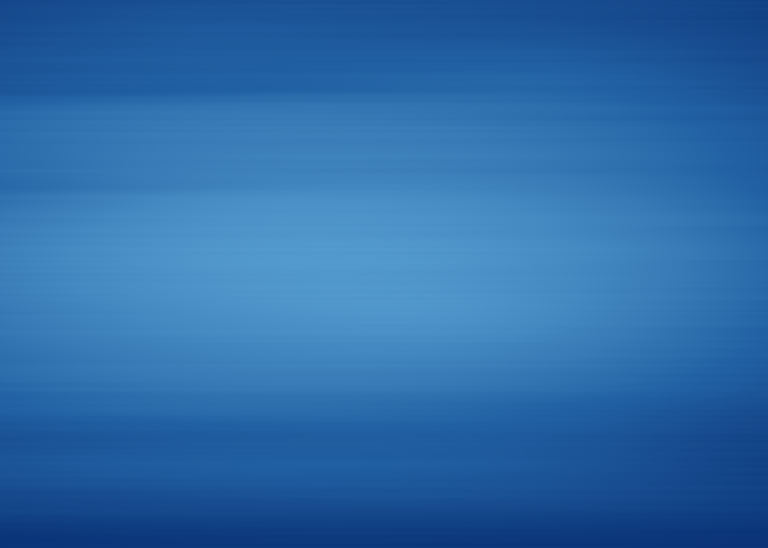
Give the GLSL for this background, as a WebGL 2 fragment shader.

```glsl
#version 300 es
precision highp float;

uniform vec2 u_resolution;
out vec4 fragColor;

const vec3 DEEP = vec3(0.03, 0.18, 0.45);
const vec3 MID = vec3(0.13, 0.38, 0.64);
const vec3 LIGHT = vec3(0.33, 0.61, 0.81);

float hash(vec2 p) {
    p = fract(p * vec2(0.1031, 0.1137));
    p += dot(p, p.yx + 33.33);
    return fract((p.x + p.y) * p.x * 43.7);
}

float noise(vec2 p) {
    vec2 cell = floor(p);
    vec2 f = fract(p);
    f = f * f * (3.0 - 2.0 * f);
    float low = mix(hash(cell), hash(cell + vec2(1.0, 0.0)), f.x);
    float high = mix(hash(cell + vec2(0.0, 1.0)), hash(cell + vec2(1.0)), f.x);
    return mix(low, high, f.y);
}

// Soft step in height, centred on an edge
float rise(float y, float edge, float width) {
    return smoothstep(edge - width, edge + width, y);
}

// Elliptical falloff around a centre
float glow(vec2 p, vec2 centre, vec2 radius) {
    vec2 d = (p - centre) / radius;
    return exp(-dot(d, d));
}

// Stacked brightness bands, crisp at the left and blurred at the right
float bandLevel(vec2 uv) {
    float blur = mix(0.012, 0.055, smoothstep(0.1, 0.9, uv.x));
    float level = 0.10 + 0.23 * smoothstep(0.0, 0.10, uv.y);
    level += 0.14 * rise(uv.y, 0.11, blur + 0.015);
    level += 0.15 * rise(uv.y, 0.235, blur + 0.015);
    level += 0.17 * smoothstep(0.23, 0.36, uv.y);
    level += 0.15 * smoothstep(0.33, 0.46, uv.y);
    level += 0.03 * smoothstep(0.42, 0.54, uv.y);
    level -= 0.05 * smoothstep(0.55, 0.64, uv.y);
    level -= 0.13 * rise(uv.y, 0.648, blur);
    level -= 0.07 * smoothstep(0.67, 0.80, uv.y);
    level -= 0.21 * rise(uv.y, 0.815, blur + 0.01);
    level -= 0.18 * smoothstep(0.84, 1.0, uv.y);
    return level;
}

// Darkening toward both sides, stronger at the right
float sideFalloff(float x, float centre) {
    float left = max(centre - x, 0.0) / centre;
    float right = max(x - centre, 0.0) / (1.0 - centre);
    return 1.0 - 0.22 * left * left - 0.42 * right * right;
}

// Fine brushed lines stretched along the width
float streaks(vec2 uv) {
    float fine = noise(vec2(uv.x * 2.0, uv.y * 180.0)) - 0.5;
    float broad = noise(vec2(uv.x * 1.5 + 7.0, uv.y * 55.0)) - 0.5;
    return 0.035 * fine + 0.035 * broad;
}

vec3 bluePalette(float level) {
    vec3 dark = mix(DEEP, MID, clamp(level * 2.0, 0.0, 1.0));
    return mix(dark, LIGHT, clamp(level * 2.0 - 1.0, 0.0, 1.0));
}

void main() {
    vec2 uv = gl_FragCoord.xy / u_resolution;

    float level = bandLevel(uv) * sideFalloff(uv.x, 0.42);

    // Local lights and shades
    level += 0.07 * glow(uv, vec2(0.72, 0.87), vec2(0.22, 0.06));
    level += 0.05 * glow(uv, vec2(0.25, 0.95), vec2(0.20, 0.05));
    level += 0.05 * glow(uv, vec2(0.60, 0.41), vec2(0.22, 0.06));
    level -= 0.07 * glow(uv, vec2(0.0, 0.64), vec2(0.22, 0.06));
    level -= 0.07 * glow(uv, vec2(0.98, 0.17), vec2(0.18, 0.10));

    level += streaks(uv);
    fragColor = vec4(bluePalette(level), 1.0);
}
```
